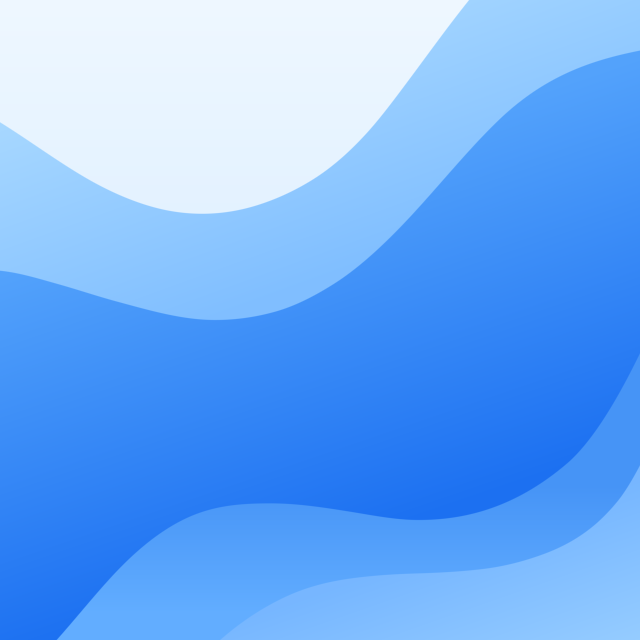
Write a Shadertoy shader that draws this background.

```glsl
// Layered flowing waves in pale to deep blue, each band with a soft linear gradient.

const int KNOTS = 9;

// Wave edges as knots: x, height, slope (canvas units, origin at lower left)
const vec3 PALE_EDGE[KNOTS] = vec3[KNOTS](
    vec3(0.0, 0.809, -0.62), vec3(0.156, 0.710, -0.52), vec3(0.241, 0.676, -0.27),
    vec3(0.316, 0.666, 0.0), vec3(0.404, 0.680, 0.32), vec3(0.488, 0.719, 0.62),
    vec3(0.573, 0.792, 1.10), vec3(0.638, 0.874, 1.34), vec3(0.733, 1.0, 1.24));
const vec3 DEEP_EDGE[KNOTS] = vec3[KNOTS](
    vec3(0.0, 0.577, -0.10), vec3(0.091, 0.556, -0.28), vec3(0.182, 0.529, -0.27),
    vec3(0.336, 0.500, 0.0), vec3(0.430, 0.513, 0.28), vec3(0.521, 0.556, 0.63),
    vec3(0.625, 0.6445, 1.03), vec3(0.781, 0.814, 0.95), vec3(1.0, 0.921, 0.20));
const vec3 MID_EDGE[KNOTS] = vec3[KNOTS](
    vec3(0.0885, 0.0, 1.12), vec3(0.182, 0.107, 1.05), vec3(0.2995, 0.194, 0.42),
    vec3(0.423, 0.2135, 0.0), vec3(0.547, 0.2005, -0.16), vec3(0.654, 0.1875, 0.0),
    vec3(0.781, 0.211, 0.40), vec3(0.885, 0.275, 0.85), vec3(1.0, 0.448, 2.05));
const vec3 LOW_EDGE[KNOTS] = vec3[KNOTS](
    vec3(0.344, 0.0, 0.88), vec3(0.443, 0.066, 0.48), vec3(0.547, 0.096, 0.14),
    vec3(0.651, 0.104, 0.03), vec3(0.755, 0.111, 0.12), vec3(0.846, 0.133, 0.36),
    vec3(0.9245, 0.176, 0.80), vec3(0.9635, 0.215, 1.20), vec3(1.0, 0.273, 1.90));

// Gradient ends of each band
const vec3 SKY_TOP = vec3(0.935, 0.970, 1.0), SKY_BASE = vec3(0.890, 0.947, 1.0);
const vec3 PALE_A = vec3(0.655, 0.845, 1.0), PALE_B = vec3(0.500, 0.745, 1.0);
const vec3 DEEP_A = vec3(0.325, 0.635, 0.985), DEEP_B = vec3(0.110, 0.440, 0.945);
const vec3 MID_A = vec3(0.275, 0.580, 0.965), MID_B = vec3(0.385, 0.680, 1.0);
const vec3 LOW_A = vec3(0.465, 0.715, 1.0), LOW_B = vec3(0.585, 0.800, 1.0);

// Gradient ramps: x weight, y weight, offset
const vec3 SKY_RAMP = vec3(0.0, -3.0, 3.0);
const vec3 PALE_RAMP = vec3(0.84, -2.32, 1.88);
const vec3 DEEP_RAMP = vec3(0.57, -1.67, 0.95);
const vec3 MID_RAMP = vec3(0.0, -5.0, 1.2);
const vec3 LOW_RAMP = vec3(1.4, -4.0, -0.41);

// Cubic Hermite curve through the knots, straight outside; returns height and slope
vec2 waveAt(float x, vec3 knots[KNOTS]) {
    vec3 a = knots[0], b = knots[KNOTS - 1];
    if (x <= a.x) return vec2(a.y + a.z * (x - a.x), a.z);
    if (x >= b.x) return vec2(b.y + b.z * (x - b.x), b.z);
    for (int i = 0; i < KNOTS - 1; i++) {
        if (x >= knots[i].x) {
            a = knots[i];
            b = knots[i + 1];
        }
    }
    float span = b.x - a.x;
    float t = (x - a.x) / span;
    float rise = b.y - a.y;
    float c2 = 3.0 * rise - span * (2.0 * a.z + b.z);
    float c3 = span * (a.z + b.z) - 2.0 * rise;
    float height = a.y + t * (span * a.z + t * (c2 + t * c3));
    float slope = a.z + t * (2.0 * c2 + 3.0 * t * c3) / span;
    return vec2(height, slope);
}

// Smooth coverage of the area below a wave edge
float below(vec2 p, vec3 knots[KNOTS]) {
    vec2 wave = waveAt(p.x, knots);
    float dist = (p.y - wave.x) / sqrt(1.0 + wave.y * wave.y);
    float pixel = 1.0 / min(iResolution.x, iResolution.y);
    return 1.0 - smoothstep(-0.75 * pixel, 0.75 * pixel, dist);
}

vec3 gradient(vec2 p, vec3 from, vec3 to, vec3 ramp) {
    return mix(from, to, clamp(dot(vec3(p, 1.0), ramp), 0.0, 1.0));
}

void mainImage(out vec4 fragColor, in vec2 fragCoord) {
    vec2 p = fragCoord / iResolution.xy;

    // Bands from back to front
    vec3 color = gradient(p, SKY_TOP, SKY_BASE, SKY_RAMP);
    color = mix(color, gradient(p, PALE_A, PALE_B, PALE_RAMP), below(p, PALE_EDGE));
    color = mix(color, gradient(p, DEEP_A, DEEP_B, DEEP_RAMP), below(p, DEEP_EDGE));
    color = mix(color, gradient(p, MID_A, MID_B, MID_RAMP), below(p, MID_EDGE));
    color = mix(color, gradient(p, LOW_A, LOW_B, LOW_RAMP), below(p, LOW_EDGE));

    fragColor = vec4(color, 1.0);
}
```
